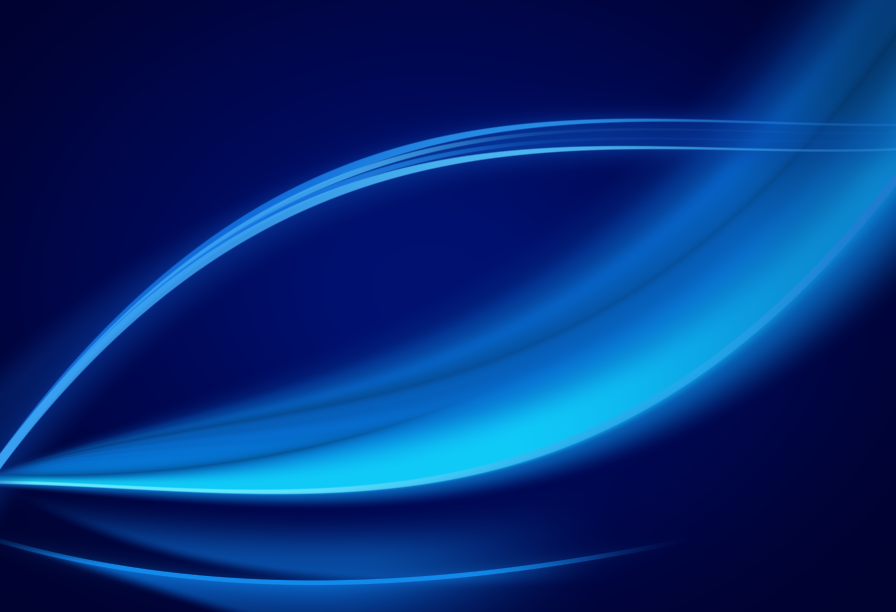
Write a Shadertoy shader that draws this background.

```glsl
// Glowing blue silk ribbons that fan out and arc across a deep navy backdrop.

// Cubic through four heights, evenly spaced across the canvas width.
float curve(vec4 h, float x) {
    float s = 3.0 * x;
    return -h.x * (s - 1.0) * (s - 2.0) * (s - 3.0) / 6.0
         + h.y * s * (s - 2.0) * (s - 3.0) / 2.0
         - h.z * s * (s - 1.0) * (s - 3.0) / 2.0
         + h.w * s * (s - 1.0) * (s - 2.0) / 6.0;
}

// Signed distance above a curve, in canvas heights.
float above(vec4 h, vec2 p, float aspect) {
    float e = 0.002;
    float slope = (curve(h, p.x + e) - curve(h, p.x - e)) / (2.0 * e * aspect);
    return (p.y - curve(h, p.x)) / sqrt(1.0 + slope * slope);
}

// Antialiased coverage of a thin strand.
float strand(float dist, float halfWidth, float pixel) {
    return 1.0 - smoothstep(halfWidth - pixel, halfWidth + pixel, abs(dist));
}

float fadeOut(float start, float end, float v) {
    return 1.0 - smoothstep(start, end, v);
}

vec3 backdrop(vec2 p) {
    float r = length((p - vec2(0.48, 0.53)) * vec2(1.05, 0.95));
    vec3 col = mix(vec3(0.0, 0.065, 0.44), vec3(0.0, 0.03, 0.32), smoothstep(0.05, 0.4, r));
    return mix(col, vec3(0.0, 0.01, 0.19), smoothstep(0.3, 0.68, r));
}

// Broad fan of overlapping sheets, bounded below by a bright rim.
vec3 paintFan(vec3 col, vec2 p, float aspect, float pixel) {
    vec4 rimCurve = vec4(0.212, 0.197, 0.298, 0.708);
    float top = curve(vec4(0.231, 0.393, 0.656, 1.229), p.x);
    float fold = curve(vec4(0.229, 0.328, 0.489, 0.943), p.x);
    float crease = curve(vec4(0.225, 0.265, 0.447, 0.81), p.x);
    float rim = curve(rimCurve, p.x);
    float base = curve(vec4(0.202, 0.166, 0.227, 0.5), p.x);
    float soft = mix(0.008, 0.17, p.x);
    float right = smoothstep(0.55, 1.0, p.x);

    // Upper sheet
    float t = (top - p.y) / max(top - fold, 0.004);
    vec3 sheet = mix(vec3(0.01, 0.18, 0.53), vec3(0.025, 0.39, 0.77), smoothstep(0.0, 0.85, t));
    sheet *= 1.0 - 0.35 * smoothstep(0.8, 1.0, p.x);
    sheet *= 1.0 + 0.03 * sin(t * 17.0 + p.x * 4.0);
    sheet *= 1.0 - 0.22 * exp(-abs(p.y - fold) / (0.006 + 0.02 * p.x));

    // Lower sheet, turning cyan toward the rim
    float lower = smoothstep(0.0, mix(0.01, 0.22, p.x), fold - p.y);
    vec3 silk = mix(vec3(0.02, 0.47, 0.85), vec3(0.04, 0.45, 0.76), right);
    float c = (crease - p.y) / max(crease - rim, 0.004);
    float cyan = smoothstep(-0.35 * p.x, 0.75, c) * (1.0 - 0.8 * right);
    silk = mix(silk, vec3(0.06, 0.79, 0.97), cyan);
    float creaseShade = exp(-abs(p.y - crease) / 0.007) * fadeOut(0.3, 0.6, p.x);
    sheet = mix(sheet, silk, lower) * (1.0 - 0.3 * creaseShade);

    // Glow that spills under the rim
    float under = (rim - p.y) / max(rim - base, 0.004);
    sheet = mix(sheet, vec3(0.03, 0.41, 0.75), smoothstep(-0.05, 0.25, under));
    float mask = smoothstep(-0.5 * soft, soft, top - p.y) * fadeOut(0.0, 1.0, under);
    col = mix(col, sheet, mask);

    // Bright rim
    vec3 rimColor = mix(vec3(0.45, 0.93, 1.0), vec3(0.15, 0.66, 0.92), smoothstep(0.2, 0.75, p.x));
    rimColor = mix(rimColor, vec3(0.13, 0.48, 0.82), smoothstep(0.75, 1.0, p.x));
    float width = mix(0.0025, 0.0065, smoothstep(0.1, 0.7, p.x));
    return mix(col, rimColor, 0.85 * strand(above(rimCurve, p, aspect), width, pixel));
}

// Two faint sheets beneath the fan, with a thin lit edge.
vec3 paintLowerSheets(vec3 col, vec2 p, float aspect, float pixel) {
    vec4 edgeCurve = vec4(0.116, 0.048, 0.09, 0.198);
    float ceiling = curve(vec4(0.202, 0.166, 0.227, 0.5), p.x);
    float first = above(vec4(0.198, 0.052, 0.046, 0.046), p, aspect);
    float second = above(vec4(0.115, -0.04, -0.15, -0.2), p, aspect);
    float edge = above(edgeCurve, p, aspect);

    float upper = smoothstep(-0.004, 0.02, first) * smoothstep(-0.005, 0.09, ceiling - p.y);
    col = mix(col, vec3(0.03, 0.31, 0.66), 0.9 * upper * fadeOut(0.38, 0.7, p.x));
    float lower = smoothstep(-0.004, 0.02, second) * fadeOut(-0.002, 0.002, edge);
    lower *= exp(min(edge, 0.0) * 12.0) * fadeOut(0.35, 0.68, p.x);
    col = mix(col, vec3(0.03, 0.36, 0.74), lower);

    float fade = smoothstep(-0.05, 0.15, p.x) * fadeOut(0.5, 0.78, p.x);
    float lit = strand(edge, 0.0035, pixel) + 0.3 * exp(-abs(edge) / 0.012);
    return mix(col, vec3(0.07, 0.54, 0.92), min(lit, 1.0) * fade);
}

// Arc of fine strands inside a translucent veil.
vec3 paintArc(vec3 col, vec2 p, float aspect, float pixel) {
    vec4 upper = vec4(0.246, 0.689, 0.802, 0.796);
    vec4 lower = vec4(0.246, 0.660, 0.758, 0.756);
    float fade = 1.0 - 0.75 * smoothstep(0.6, 1.0, p.x);
    float dUp = above(upper, p, aspect);
    float dLow = above(lower, p, aspect);

    float veilTop = above(vec4(0.408, 0.71, 0.813, 0.819), p, aspect);
    float veilBase = above(vec4(0.16, 0.609, 0.733, 0.714), p, aspect);
    float veil = fadeOut(-0.05, 0.012, veilTop) * smoothstep(-0.02, 0.04, veilBase);
    col = mix(col, vec3(0.03, 0.24, 0.60), 0.36 * veil * fade);
    float glow = exp(-max(max(dUp, -dLow), 0.0) / 0.014);
    col = mix(col, vec3(0.03, 0.28, 0.72), 0.5 * glow * fade);

    for (int i = 0; i < 4; i++) {
        float k = float(i) / 3.0;
        float d = above(mix(upper, lower, k), p, aspect);
        float inner = 4.0 * k * (1.0 - k);
        float width = mix(0.0075, 0.0018, smoothstep(0.25, 0.85, p.x));
        float alpha = strand(d, width * (1.0 - 0.35 * inner), pixel);
        alpha *= 1.0 - inner * smoothstep(0.35, 0.65, p.x);
        vec3 tint = mix(vec3(0.07, 0.46, 0.90), vec3(0.24, 0.65, 0.95), mod(float(i), 2.0));
        tint += vec3(0.1, 0.15, 0.05) * smoothstep(0.25, 0.55, p.x);
        col = mix(col, tint, 0.85 * alpha * fade);
    }
    return col;
}

void mainImage(out vec4 fragColor, in vec2 fragCoord) {
    vec2 p = fragCoord / iResolution.xy;
    float aspect = iResolution.x / iResolution.y;
    float pixel = 1.0 / iResolution.y;
    vec3 col = backdrop(p);
    col = paintLowerSheets(col, p, aspect, pixel);
    col = paintFan(col, p, aspect, pixel);
    col = paintArc(col, p, aspect, pixel);
    fragColor = vec4(clamp(col, 0.0, 1.0), 1.0);
}
```
